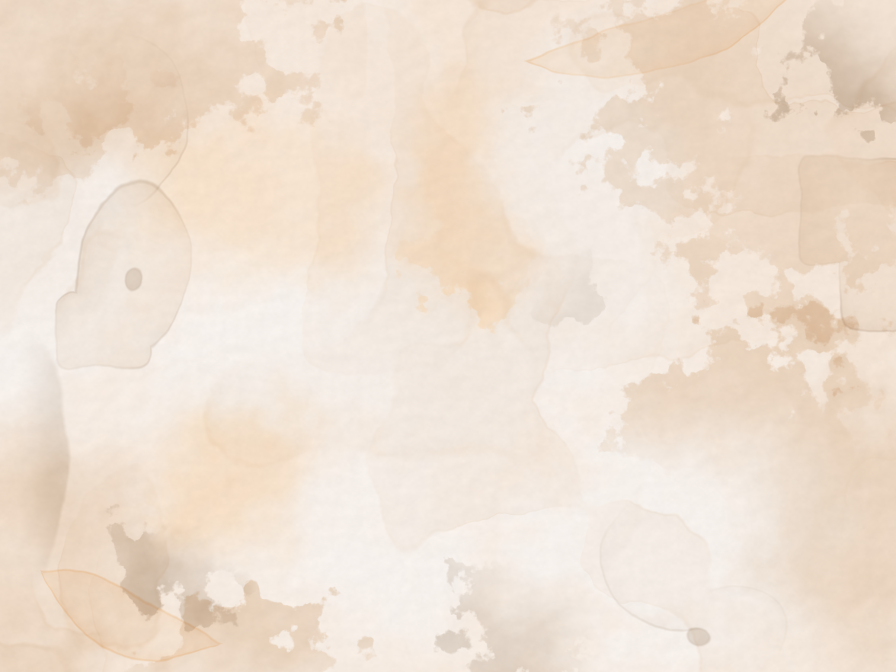
This background is drawn by a WebGL 2 fragment shader. Its source:

```glsl
#version 300 es
precision highp float;
// Pale watercolour paper: peach, tan and grey washes around a light middle.
// Ellipses on noise-warped coordinates make torn blooms and feathered stains;
// broken dried rims, noise-contour backruns, leaves and paper relief lie on top.
uniform vec2 u_resolution;
out vec4 fragColor;

const vec3 PAPER = vec3(.966, .944, .926), CREAM = vec3(.963, .914, .868);
// Pigments multiply the colour beneath them
const vec3 PEACH = vec3(1, .945, .87), TAN = vec3(.93, .865, .79);
const vec3 GREY = vec3(.885, .86, .83), ORANGE = vec3(.97, .85, .7);

float hash(vec2 p) { return fract(sin(dot(p, vec2(127.1, 311.7))) * 43758.5); }

float noise(vec2 p) {
  vec2 cell = floor(p), f = fract(p);
  f = f * f * (3. - 2. * f);
  float low = mix(hash(cell), hash(cell + vec2(1, 0)), f.x);
  float high = mix(hash(cell + vec2(0, 1)), hash(cell + 1.), f.x);
  return mix(low, high, f.y);
}

float fbm(vec2 p) {
  float sum = 0., gain = .5;
  for (int i = 0; i < 5; i++) {
    sum += gain * noise(p);
    p = mat2(1.6, 1.2, -1.2, 1.6) * p + 7.3;
    gain *= .54;
  }
  return sum;
}

vec3 stain(vec3 pigment, float amount) { return mix(vec3(1), pigment, amount); }

// Shapes hold a centre (xy) and radii or half sizes (zw)
float ellipse(vec2 p, vec4 e) {
  return (length((p - e.xy) / e.zw) - 1.) * min(e.z, e.w);
}

float box(vec2 p, vec4 b) {
  vec2 d = abs(p - b.xy) - b.zw + .02;
  return length(max(d, 0.)) + min(max(d.x, d.y), 0.) - .02;
}

float leaf(vec2 p, vec4 l, float angle) {
  float c = cos(angle), s = sin(angle);
  vec2 v = mat2(c, -s, s, c) * (p - l.xy) / l.zw;
  float bow = 1. - v.x * v.x;
  return (abs(v.y + .6 * bow) - bow) * l.w;
}

// Feathered stain; w holds the position (xy) and the roughness (z)
float soft(vec3 w, vec4 e) {
  return 1. - smoothstep(.3, 1.25, length((w.xy - e.xy) / e.zw) + .5 * w.z);
}

// Wash with a torn edge towards the angle, fading out behind it
float bloom(vec3 w, vec4 e, float angle) {
  vec2 v = (w.xy - e.xy) / e.zw;
  float inside = smoothstep(.07, -.07, length(v) - .9 + 1.5 * w.z);
  return inside * smoothstep(-.7, .8, dot(v, vec2(cos(angle), sin(angle))));
}

float fill(float d) { return smoothstep(.002, -.002, d); }

// Dried rim: a fine line with a faint inner glow
float rim(float d) {
  return .7 * smoothstep(.003, 0., abs(d)) + .3 * fill(d) * exp(60. * min(d, 0.));
}

float tide(vec2 p, vec4 e, float angle) {
  float facing = dot(normalize(p - e.xy), vec2(cos(angle), sin(angle)));
  return rim(ellipse(p, e)) * smoothstep(0., .7, facing);
}

void main() {
  vec2 p = gl_FragCoord.xy / u_resolution * vec2(1.3333, 1);
  vec2 shift = vec2(fbm(p * 8.), fbm(p * 8. + 31.)) - .5;
  vec2 drift = vec2(noise(p * 6. + 3.), noise(p * 6. + 47.)) - .5;
  vec3 w = vec3(p + .16 * shift, fbm(p * 24.) - .5);  // torn washes
  vec2 s = p + .035 * drift + .022 * shift;           // smooth outlines
  float mottle = .3 + 1.4 * fbm(p * 7. + 13.);
  float broken = smoothstep(.2, .75, noise(p * 8. + 71.));
  vec3 peach = stain(PEACH, mottle), sand = stain(TAN, mottle), grey = stain(GREY, mottle);

  // Cream ground with pale pools
  float pale = soft(w, vec4(.58, .49, .45, .2));
  pale = max(pale, soft(w, vec4(.05, .6, .24, .24)));
  pale = max(pale, soft(w, vec4(.9, .69, .15, .28)));
  pale = max(pale, soft(w, vec4(.98, .2, .3, .22)));
  pale = max(pale, .7 * soft(w, vec4(.6, .2, .3, .22)));
  vec3 col = mix(CREAM, PAPER, clamp(pale * 1.2 + .6 * mottle - .54, 0., 1.));

  // Feathered stains
  col *= stain(peach, .7 * soft(w, vec4(.36, .7, .22, .14)));
  col *= stain(peach, .6 * soft(w, vec4(.69, .74, .09, .25)));
  col *= stain(peach, .8 * soft(w, vec4(.37, .3, .14, .15)));
  col *= stain(sand, .5 * soft(w, vec4(.1, .9, .3, .2)));
  col *= stain(sand, .55 * soft(w, vec4(.05, .18, .25, .22)));
  col *= stain(sand, .55 * soft(w, vec4(1.3, .22, .22, .26)));

  // Torn blooms
  col *= stain(sand, .6 * bloom(w, vec4(.22, .93, .22, .15), -.9));
  col *= stain(sand, .5 * bloom(w, vec4(.05, .86, .15, .14), -1.3));
  col *= stain(sand, .55 * bloom(w, vec4(1.26, .87, .36, .34), -2.4));
  col *= stain(sand, .6 * bloom(w, vec4(1.12, .37, .19, .14), 1.9));
  col *= stain(sand, .7 * bloom(w, vec4(.36, 0, .17, .1), 1.4));
  col *= stain(peach, .7 * bloom(w, vec4(.69, .63, .07, .11), -1.8));
  col *= stain(grey, bloom(w, vec4(1.32, .92, .13, .1), -2.4));
  col *= stain(grey, bloom(w, vec4(.27, .18, .1, .1), -2.6));
  col *= stain(grey, bloom(w, vec4(.79, .06, .13, .13), -2.5));
  col *= stain(grey, .4 * bloom(w, vec4(.83, .58, .07, .1), -.9));
  col *= stain(grey, .5 * bloom(vec3(s, 0), vec4(.05, .32, .05, .2), 0.));

  // Scattered backruns: faint patches bounded by noise contours
  for (float i = 0.; i < 5.; i++) {
    float scale = 2.5 + i;
    float d = (.6 - noise((s + .05 * shift) * scale + 19. * i)) / scale;
    float fade = smoothstep(.35, .8, noise(p * 3. + 11. * i));
    col *= stain(TAN, fade * (.13 * fill(d) + .3 * broken * rim(d)));
  }

  // Outlined pools, each with a small drop
  float left = min(ellipse(s, vec4(.19, .6, .09, .13)), box(s, vec4(.15, .51, .07, .06)));
  float right = min(box(s, vec4(1.34, .68, .14, .08)), box(s, vec4(1.34, .56, .08, .07)));
  float pool = min(left, right);
  col *= stain(TAN, .22 * fill(pool)) * stain(GREY, (.25 + .6 * broken) * rim(pool));
  float drop = min(ellipse(s, vec4(.187, .587, .013, .02)), ellipse(s, vec4(1.03, .052, .018, .013)));
  col *= stain(GREY, .7 * fill(drop) + .4 * rim(drop));

  // Translucent leaves
  float leaves = min(leaf(s, vec4(1, .97, .23, .045), .25), leaf(s, vec4(.19, .1, .14, .04), -.4));
  col *= stain(ORANGE, .13 * fill(leaves) + (.2 + .4 * broken) * rim(leaves));

  // Firm tide lines
  float lines = tide(s, vec4(.17, .82, .11, .12), 0.) + tide(s, vec4(1, .16, .11, .1), -2.5);
  lines += tide(s, vec4(1.1, .06, .075, .07), 1.);
  col *= stain(GREY, (.2 + .5 * broken) * lines);

  // Paper relief, lit from the upper left
  vec2 g = p * vec2(48, 66);
  float relief = fbm(g) - fbm(g + vec2(.45, -.5));
  col *= 1. + .028 * relief + .01 * (noise(p * 210.) - .5);
  fragColor = vec4(clamp(col, 0., 1.), 1);
}
```
